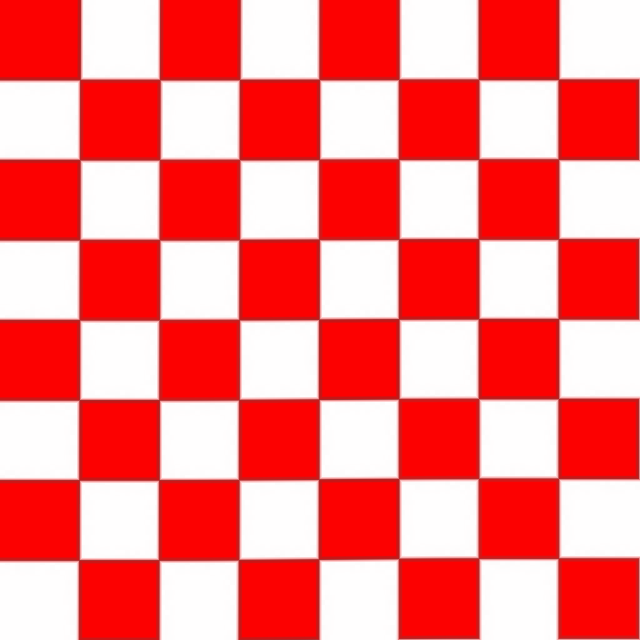
This pattern is drawn by a WebGL 2 fragment shader. Its source:

```glsl
#version 300 es
precision highp float;
// Red and white checkerboard of eight by eight squares, slightly out of true.
// A signed distance to the red squares selects a soft profile: white, a pink
// fringe, a thin dark outline, then red.

uniform vec2 u_resolution;
out vec4 outColor;

const float CELLS = 8.0;
const float PITCH_X = 0.12475;        // column width
const float PITCH_Y_LEFT = 0.1251;    // row height at the left side
const float PITCH_Y_RIGHT = 0.1247;   // row height at the right side
const float LEAN_BOTTOM = -0.0010;    // sideways drift of the left columns
const float LEAN_TOP = 0.0012;
const float SOFTNESS = 0.0009;        // half width of each blend
const float TONE_VARIATION = 0.08;    // outline change from square to square
const float GRAIN = 0.012;            // faint unevenness of the white

// Where each band of the edge begins, measured into the red square
const float FRINGE_START = -0.0040;
const float PINK_START = -0.0020;
const float OUTLINE_START = -0.0006;
const float INNER_START = 0.0008;
const float RED_START = 0.0046;

const vec3 WHITE = vec3(1.0, 0.995, 0.995);
const vec3 FRINGE = vec3(1.0, 0.80, 0.80);
const vec3 PINK = vec3(0.93, 0.54, 0.54);
const vec3 OUTLINE = vec3(0.67, 0.18, 0.18);
const vec3 INNER_EDGE = vec3(0.80, 0.09, 0.09);
const vec3 RED = vec3(0.99, 0.004, 0.004);

float hash(vec2 p) {
    return fract(sin(dot(p, vec2(127.1, 311.7))) * 43758.5453);
}

// Board coordinates in squares, counted from the upper left
vec2 boardCoords(vec2 uv) {
    float lean = mix(LEAN_BOTTOM, LEAN_TOP, uv.y) * (1.0 - smoothstep(0.4, 0.65, uv.x));
    float pitchY = mix(PITCH_Y_LEFT, PITCH_Y_RIGHT, smoothstep(0.25, 0.75, uv.x));
    return vec2((uv.x - lean) / PITCH_X, (1.0 - uv.y) / pitchY);
}

// Distance to the edge of the squares, positive inside red
float redDistance(vec2 board, vec2 cell) {
    vec2 nearestLine = clamp(floor(board + 0.5), 1.0, CELLS - 1.0);
    vec2 gap = abs(board - nearestLine);
    float side = mod(cell.x + cell.y, 2.0) < 0.5 ? 1.0 : -1.0;
    float d = side * min(gap.x, gap.y);
    vec2 outer = CELLS - board;       // right and bottom ends of the board
    return min(d, min(outer.x, outer.y)) * PITCH_X;
}

float band(float start, float d, float blur) {
    return smoothstep(start - blur, start + blur, d);
}

void main() {
    vec2 uv = gl_FragCoord.xy / u_resolution;
    vec2 board = boardCoords(uv);
    vec2 cell = clamp(floor(board), 0.0, CELLS - 1.0);
    float d = redDistance(board, cell);
    float blur = max(SOFTNESS, 0.6 / min(u_resolution.x, u_resolution.y));

    // Small variations: outline tone per square, blocky grain in the white
    float tone = 1.0 + TONE_VARIATION * (hash(cell) - 0.5);
    vec3 paper = WHITE - GRAIN * hash(floor(uv * 128.0)) * smoothstep(-0.03, 0.0, d);

    // Layers from the white side to the red side
    vec3 color = mix(paper, FRINGE, band(FRINGE_START, d, blur));
    color = mix(color, PINK, band(PINK_START, d, blur));
    color = mix(color, OUTLINE * tone, band(OUTLINE_START, d, blur));
    color = mix(color, INNER_EDGE * tone, band(INNER_START, d, blur));
    color = mix(color, RED, band(RED_START, d, blur * 1.5));
    outColor = vec4(color, 1.0);
}
```
